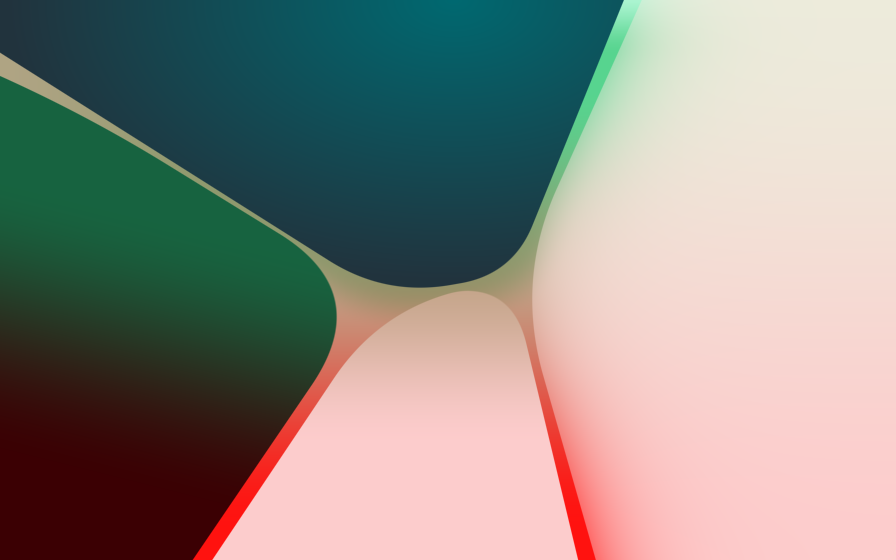
A Shadertoy shader for this background:

```glsl
#define SOFT_CORNER 0.08
#define ROUND_CORNER 0.115
#define WIDE_CORNER 0.20
#define GLOW_WIDTH 0.07
#define GLOW_STRENGTH 0.52

const vec3 OLIVE = vec3(0.56, 0.60, 0.43);
const vec3 BEIGE = vec3(0.74, 0.66, 0.55);
const vec3 RED = vec3(1.0, 0.07, 0.06);
const vec3 GREEN = vec3(0.34, 0.83, 0.56);
const vec3 MINT = vec3(0.70, 0.97, 0.84);
const vec3 CREAM = vec3(0.93, 0.92, 0.86);
const vec3 PINK = vec3(0.99, 0.80, 0.80);
const vec3 TAUPE = vec3(0.76, 0.64, 0.53);
const vec3 TEAL = vec3(0.0, 0.41, 0.44);
const vec3 SLATE = vec3(0.13, 0.20, 0.24);
const vec3 FOREST = vec3(0.09, 0.39, 0.25);
const vec3 MAROON = vec3(0.23, 0.0, 0.01);

// Signed distance to a line; negative on the left of a -> b
float side(vec2 p, vec2 a, vec2 b) {
    vec2 dir = normalize(b - a);
    return dot(p - a, vec2(dir.y, -dir.x));
}

// Intersection with a rounded corner
float roundMax(float a, float b, float k) {
    float h = max(k - abs(a - b), 0.0) / k;
    return max(a, b) + 0.25 * k * h * h;
}

float topCell(vec2 p) {
    float left = side(p, vec2(0.0, 0.906), vec2(0.5, 0.590));
    float base = side(p, vec2(0.804, 0.491), vec2(0.867, 0.502));
    float right = side(p, vec2(0.979, 0.667), vec2(1.104, 0.975));
    return roundMax(roundMax(left, base, SOFT_CORNER), right, SOFT_CORNER);
}

float leftCell(vec2 p) {
    float lower = side(p, vec2(0.344, 0.0), vec2(0.521, 0.260));
    float upper = side(p, vec2(0.417, 0.633), vec2(0.208, 0.762));
    float shoulder = side(p, vec2(0.125, 0.812), vec2(0.0, 0.865));
    return roundMax(roundMax(upper, shoulder, 0.03), lower, WIDE_CORNER);
}

float bottomCell(vec2 p) {
    float right = side(p, vec2(1.025, 0.031), vec2(0.950, 0.344));
    float top = side(p, vec2(0.858, 0.488), vec2(0.742, 0.467));
    float left = side(p, vec2(0.602, 0.333), vec2(0.379, 0.0));
    return roundMax(roundMax(right, top, ROUND_CORNER), left, ROUND_CORNER);
}

float rightCell(vec2 p) {
    float upper = side(p, vec2(1.146, 1.0), vec2(0.996, 0.667));
    float lower = side(p, vec2(0.969, 0.333), vec2(1.058, 0.021));
    return roundMax(upper, lower, ROUND_CORNER);
}

// Colour of the web between the cells
vec3 webColor(vec2 p, float topDist) {
    float warmth = smoothstep(0.0, 0.08, topDist);
    warmth = max(warmth, 0.7 * (1.0 - smoothstep(0.0, 0.4, p.x)));
    vec3 color = mix(OLIVE, BEIGE, warmth);
    color = mix(RED, color, smoothstep(0.05, 0.56, p.y));
    float rightArm = smoothstep(0.8, 1.0, p.x);
    color = mix(color, GREEN, rightArm * smoothstep(0.5, 0.85, p.y));
    return mix(color, MINT, rightArm * smoothstep(0.90, 1.02, p.y));
}

float coverage(float dist) {
    float blur = 0.75 / iResolution.y;
    return 1.0 - smoothstep(-blur, blur, dist);
}

void mainImage(out vec4 fragColor, in vec2 fragCoord) {
    vec2 p = fragCoord / iResolution.y;
    float topDist = topCell(p);
    float rightDist = rightCell(p);
    vec3 web = webColor(p, topDist);

    // Cell gradients
    float tealFade = length((p - vec2(0.81, 1.0)) * vec2(0.63, 1.0)) / 0.5;
    vec3 topColor = mix(TEAL, SLATE, min(tealFade, 1.0));
    float greenHeight = p.y + 0.25 * p.x;
    vec3 leftColor = mix(MAROON, FOREST, smoothstep(0.18, 0.69, greenHeight));
    vec3 bottomColor = mix(PINK, TAUPE, smoothstep(0.2, 0.53, p.y));
    vec3 rightColor = mix(PINK, CREAM, smoothstep(0.0, 1.0, p.y));
    float glow = GLOW_STRENGTH * exp(min(rightDist, 0.0) / GLOW_WIDTH);
    rightColor = mix(rightColor, web, glow);

    // Layers
    vec3 color = mix(web, topColor, coverage(topDist));
    color = mix(color, leftColor, coverage(leftCell(p)));
    color = mix(color, bottomColor, coverage(bottomCell(p)));
    color = mix(color, rightColor, coverage(rightDist));
    fragColor = vec4(color, 1.0);
}
```
